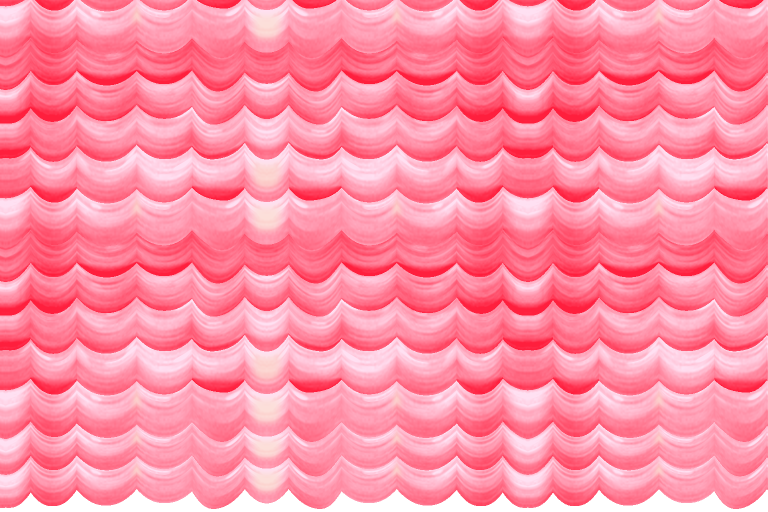
This pattern is drawn by a WebGL 2 fragment shader. Its source:

```glsl
#version 300 es
precision highp float;
// Rows of overlapping pink watercolour scallops, mirrored sideways and stacked in blocks.

#define MIRROR_X 0.521      // first mirror axis, in canvas heights
#define HALF_WIDTH 0.510    // distance between mirror axes
#define ROW_HEIGHT 0.075    // mean height of a row in a block
#define BLOCK_ROWS 5.0      // rows in one vertical repeat
#define HEM_ROW 0.066       // height of a repeated hem row
#define EXTRA_ROWS 2.0      // hem rows below the lowest block
#define HEM 0.008           // bare paper under the lowest scallops
#define SAG 0.032           // depth of a scallop
#define WOBBLE 0.005        // uneven height of the rows
#define STROKE 0.40         // strength of the red brush strokes
#define BRISTLE 0.21        // strength of the bristle streaks
#define GRAIN 0.07

uniform vec2 u_resolution;
out vec4 fragColor;

const vec3 PAPER = vec3(1.0);
const vec3 PALE = vec3(1.0, 0.88, 0.95);
const vec3 DEEP = vec3(1.0, 0.12, 0.24);
const vec3 CREAM = vec3(0.98, 0.87, 0.80);

// Cusp positions measured from a mirror axis
const float CUSPS[7] = float[](-0.043, 0.043, 0.146, 0.254, 0.371, 0.461, 0.559);

float hash(vec2 p) {
  return fract(sin(dot(p, vec2(127.1, 311.7))) * 43758.5453);
}

float noise(vec2 p) {
  vec2 i = floor(p), f = fract(p);
  f = f * f * (3.0 - 2.0 * f);
  return mix(mix(hash(i), hash(i + vec2(1, 0)), f.x),
             mix(hash(i + vec2(0, 1)), hash(i + vec2(1, 1)), f.x), f.y);
}

// Height above the hem to row number: even hem rows, then blocks of uneven rows
float rowCoordinate(float y) {
  float hemTop = EXTRA_ROWS * HEM_ROW;
  if (y < hemTop) return y / HEM_ROW;
  float rows = (y - hemTop) / ROW_HEIGHT;
  return EXTRA_ROWS + rows - 0.28 * abs(sin(3.14159 * rows / BLOCK_ROWS));
}

vec3 scallops(vec2 p) {
  // Mirror fold, then find the column and the place across it (-1 to 1)
  float d = abs(mod(p.x - MIRROR_X + HALF_WIDTH, 2.0 * HALF_WIDTH) - HALF_WIDTH);
  float column = 0.0, across = 0.0;
  for (int i = 0; i < 6; i++) {
    if (d >= CUSPS[i] && d < CUSPS[i + 1]) {
      column = float(i);
      across = 2.0 * (d - CUSPS[i]) / (CUSPS[i + 1] - CUSPS[i]) - 1.0;
    }
  }
  float belly = 1.0 - pow(abs(across), 2.2);

  // Bent row coordinate: each whole number is the lower edge of a row
  float wave = 6.2832 * p.y / (BLOCK_ROWS * ROW_HEIGHT);
  float wobble = WOBBLE * sin(wave + 9.0 * noise(vec2(d * 5.0, 3.0)));
  float sag = SAG * (0.8 + 0.35 * hash(vec2(column, 9.0)));
  float v = rowCoordinate(p.y - HEM - SAG + sag * belly - wobble);
  if (v < 0.0) return PAPER;
  float row = floor(v), f = v - row;
  float kind = mod(max(row - EXTRA_ROWS, 0.0), BLOCK_ROWS);
  float s = kind + f;
  vec2 cell = vec2(column, kind);

  // Wash: light under the row above, deeper at the lower edge and up the block
  float tone = mix(0.58, 0.23, smoothstep(0.05, 0.85, f));
  tone += -0.12 + 0.23 * s / BLOCK_ROWS;
  tone += 0.36 * (noise(vec2(d * 14.0, s * 1.3) + 20.0) - 0.5);
  tone += 0.05 * (hash(cell + 4.0) - 0.5) + 0.05 * pow(abs(across), 8.0);
  tone -= 0.18 * exp(-d * d / 0.003) * (1.0 - s / BLOCK_ROWS);
  tone += 0.07 * smoothstep(0.24, 0.28, d);

  // Red wash that fills the top row of a block, right under the row above
  if (kind == BLOCK_ROWS - 1.0) tone += 0.30 * smoothstep(0.25, 0.9, f);

  // Red stroke on the lower edge, fullest in the belly
  float streak = noise(vec2(d * 16.0, s * 15.0) + 50.0);
  float width = (0.16 + 0.34 * hash(cell + 11.0)) * (0.12 + 0.88 * belly);
  float stroke = 1.0 - smoothstep(0.35 * width, width, f + 0.08 * (streak - 0.5));
  float load = mix(0.25, 1.0, hash(cell + 27.0)) * (kind < 0.5 ? 0.5 : 1.0);
  tone += STROKE * load * stroke;

  // Thin arc left by the brush, bristle streaks and dry flecks
  float arc = 0.66 + 0.2 * hash(cell + 33.0);
  tone += 0.22 * hash(cell + 41.0) * belly * exp(-pow((f - arc) / 0.05, 2.0));
  tone += BRISTLE * (streak - 0.5);
  float speckle = noise(vec2(d, s * ROW_HEIGHT) * 260.0);
  float dry = smoothstep(0.55, 0.8, noise(vec2(d * 30.0, s * 8.0) + 80.0));
  tone -= 0.20 * dry * smoothstep(0.45, 0.85, f) * (0.4 + 0.8 * speckle);
  tone += GRAIN * (speckle - 0.5);
  vec3 colour = mix(PALE, DEEP, clamp(tone, 0.0, 1.0));

  // Cream stains on the mirror axis and at one cusp
  float stained = kind < 1.5 ? 1.0 : 0.0;
  float axisStain = exp(-pow(d / 0.028, 4.0) - pow((f - 0.6) / 0.3, 4.0));
  float cuspStain = kind == 0.0 ? exp(-pow((d - 0.254) / 0.009, 2.0)
                                      - pow((f - 0.6) / 0.18, 2.0)) : 0.0;
  return mix(colour, CREAM, 0.65 * max(stained * axisStain, cuspStain));
}

void main() {
  // Four samples per pixel smooth every edge
  vec3 sum = vec3(0.0);
  for (int i = 0; i < 4; i++) {
    vec2 offset = vec2(float(i % 2), float(i / 2)) * 0.5 - 0.25;
    sum += scallops((gl_FragCoord.xy + offset) / u_resolution.y);
  }
  fragColor = vec4(sum / 4.0, 1.0);
}
```
